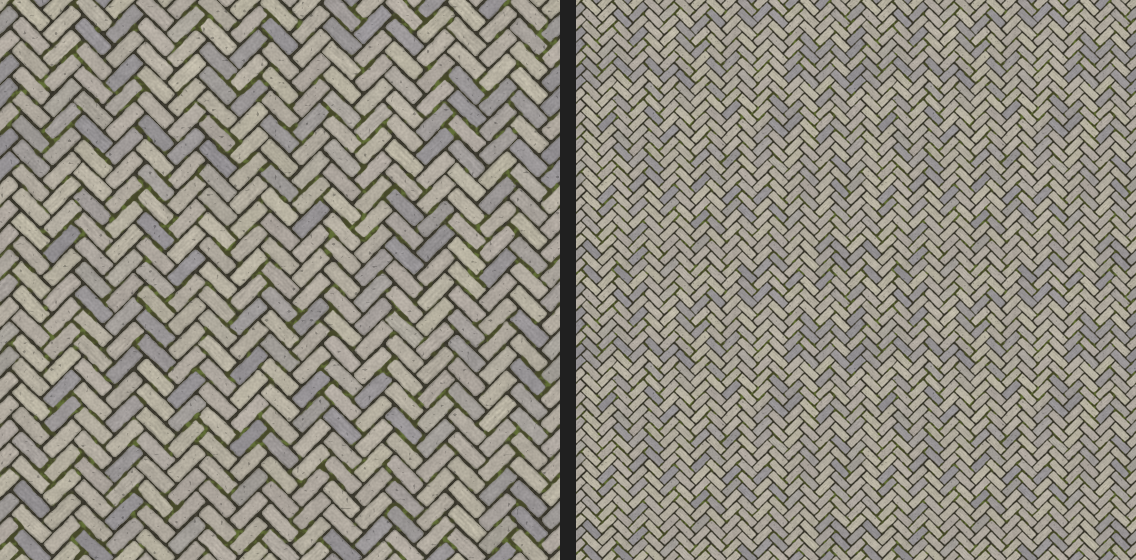
Left: one tile. Right: repeated 2 by 2.
Give the GLSL for this texture, as a WebGL 2 fragment shader.

```glsl
#version 300 es
precision highp float;

uniform vec2 u_resolution;
out vec4 fragColor;

const vec2 GRID = vec2(9.0, 23.0);   // zigzags across, courses down
const float JOINT = 0.0022;          // half width of the gap
const vec3 SAND = vec3(0.72, 0.70, 0.63);
const vec3 ROSE = vec3(0.68, 0.65, 0.62);
const vec3 SLATE = vec3(0.56, 0.55, 0.57);
const vec3 SOIL = vec3(0.23, 0.22, 0.18);
const vec3 DUST = vec3(0.42, 0.41, 0.35);
const vec3 MOSS_DARK = vec3(0.28, 0.29, 0.16);
const vec3 MOSS_LIGHT = vec3(0.39, 0.45, 0.21);

struct Brick {
    vec2 local;   // x along the brick, y across it
    vec2 id;
    float dist;
};

vec2 hash2(vec2 p) {
    vec3 q = fract(p.xyx * vec3(0.1031, 0.1030, 0.0973));
    q += dot(q, q.yzx + 33.33);
    return fract((q.xx + q.yz) * q.zy);
}

// Dot product of a lattice gradient, wrapped at the period
float corner(vec2 cell, vec2 offset, float period, float seed) {
    float angle = 6.2832 * hash2(mod(cell, period) + seed * 17.3).x;
    return dot(vec2(cos(angle), sin(angle)), offset);
}

// Tiling gradient noise, roughly -1 to 1
float noise(vec2 p, float period, float seed) {
    vec2 i = floor(p), f = fract(p);
    vec2 w = f * f * f * (f * (f * 6.0 - 15.0) + 10.0);
    vec2 e = vec2(0.0, 1.0);
    float low = mix(corner(i, f, period, seed),
                    corner(i + e.yx, f - e.yx, period, seed), w.x);
    float high = mix(corner(i + e.xy, f - e.xy, period, seed),
                     corner(i + e.yy, f - e.yy, period, seed), w.x);
    return 1.4 * mix(low, high, w.y);
}

float tileNoise(vec2 uv, float frequency, float seed) {
    return noise(uv * frequency, frequency, seed);
}

float roundedBox(vec2 p, vec2 halfSize, float radius) {
    vec2 q = abs(p) - halfSize + radius;
    return length(max(q, 0.0)) + min(max(q.x, q.y), 0.0) - radius;
}

// Nearest brick of one diagonal; slant is 1 for rising, -1 for falling
Brick layBrick(vec2 p, float slant) {
    p -= (0.25 - 0.25 * slant) / GRID;
    float column = round(p.x * GRID.x);
    float dx = p.x - column / GRID.x;
    float row = round((p.y - slant * dx) * GRID.y);
    float dy = p.y - row / GRID.y;

    Brick b;
    b.id = mod(vec2(column, row), GRID) + 40.0 * (1.0 - slant);
    vec2 shift = hash2(b.id + 3.0) - 0.5;
    vec2 shape = hash2(b.id + 11.0);
    b.local = vec2(dx + slant * dy, dy - slant * dx) * 0.70711;
    b.local += shift * vec2(0.0022, 0.0013);
    b.local += (shape.x - 0.5) * 0.05 * vec2(-b.local.y, b.local.x);
    vec2 halfSize = 0.35355 / GRID - JOINT - 0.0006 * (shape.y - 0.5);
    b.dist = roundedBox(b.local, halfSize, 0.003 + 0.003 * shape.x);
    return b;
}

vec3 brickColor(Brick b, vec2 uv) {
    vec2 pick = hash2(b.id + 23.0), age = hash2(b.id + 31.0);
    vec3 color = mix(SAND, ROSE, pick.x);
    color = mix(color, SLATE, 0.85 * smoothstep(0.6, 1.0, pick.y));
    color *= 0.97 + 0.06 * age.x;

    // Broad stains, streaks along the brick, fine grain
    float streak = noise(b.local * vec2(35.0, 230.0) + floor(pick * 200.0), 512.0, 5.0);
    color *= 1.0 + 0.03 * tileNoise(uv, 5.0, 1.0) + 0.045 * tileNoise(uv, 48.0, 2.0);
    color *= 1.0 + (0.02 + 0.07 * age.y * age.y) * streak;
    color *= 1.0 + 0.06 * tileNoise(uv, 210.0, 3.0);

    // Small pits and worn, darker rims
    color *= 1.0 - 0.25 * smoothstep(0.5, 0.8, tileNoise(uv, 125.0, 4.0));
    return color * (1.0 - 0.17 * smoothstep(-0.0042, 0.0, b.dist));
}

vec3 jointColor(float dist, float moss, vec2 uv) {
    float grain = tileNoise(uv, 190.0, 6.0);
    vec3 soil = mix(DUST, SOIL, smoothstep(-0.0002, 0.0012, dist)) * (1.0 + 0.2 * grain);
    float bright = smoothstep(-0.1, 0.6, tileNoise(uv, 70.0, 7.0) + 0.4 * grain);
    return mix(soil, mix(MOSS_DARK, MOSS_LIGHT, bright), 0.9 * moss);
}

void main() {
    vec2 uv = gl_FragCoord.xy / u_resolution;
    float pixel = 1.0 / min(u_resolution.x, u_resolution.y);

    // Slightly uneven laying
    vec2 bend = vec2(tileNoise(uv, 30.0, 8.0), tileNoise(uv, 30.0, 9.0));
    vec2 p = uv + 0.0009 * bend;
    Brick rising = layBrick(p, 1.0);
    Brick falling = layBrick(p, -1.0);
    Brick b = rising;
    if (falling.dist < rising.dist) b = falling;

    // Chipped edges, with moss creeping over them in patches
    float patches = tileNoise(uv, 16.0, 10.0) + 0.6 * tileNoise(uv, 55.0, 11.0);
    float moss = smoothstep(0.0, 0.5, patches);
    b.dist += 0.0009 * tileNoise(uv, 95.0, 12.0) + 0.0007 * tileNoise(uv, 45.0, 13.0);
    float edge = b.dist + 0.0013 * moss;

    float face = 1.0 - smoothstep(-0.7 * pixel, 0.7 * pixel, edge);
    vec3 color = mix(jointColor(b.dist, moss, uv), brickColor(b, uv), face);
    fragColor = vec4(color, 1.0);
}
```
